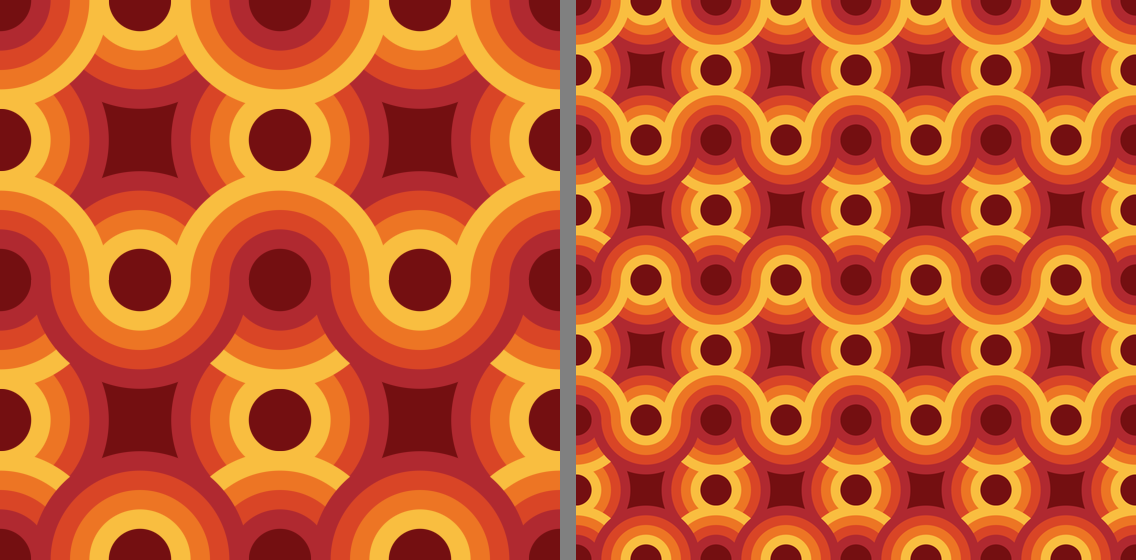
Left: one tile. Right: repeated 2 by 2.
Write a three.js fragment shader that draws this pattern.

```glsl
// Retro seventies waves: concentric ring discs on a square lattice overlap, and the
// stacking order of neighbours swaps between the lower and upper half of the tile.
// Each disc is painted from its rim inwards, using the distance to the nearest centre.

varying vec2 vUv;

// Colour ramp from 0 (maroon) to 4 (yellow)
vec3 heat(int tone) {
  if (tone == 0) return vec3(0.455, 0.06, 0.065);
  if (tone == 1) return vec3(0.69, 0.16, 0.19);
  if (tone == 2) return vec3(0.85, 0.27, 0.15);
  if (tone == 3) return vec3(0.93, 0.46, 0.14);
  return vec3(0.975, 0.745, 0.25);
}

// Lays ringed discs, repeated every 2 units around the given centre, over the base colour
vec3 layDiscs(vec3 base, vec2 p, vec2 centre, bool hotRim, float soft) {
  vec2 q = p - centre;
  q -= 2.0 * floor(q * 0.5 + 0.5);
  float d = length(q);
  for (int i = 0; i < 5; i++) {
    int ring = 4 - i;
    float radius = 0.223 + 0.1385 * float(ring);
    int tone = ring == 0 ? 0 : (hotRim ? ring : 5 - ring);
    base = mix(heat(tone), base, smoothstep(-soft, soft, d - radius));
  }
  return base;
}

void main() {
  // Two repeats across and one down; neighbouring centres are one unit apart
  vec2 p = vUv * 4.0;
  float soft = 0.75 * fwidth(p.y);
  vec2 hotCentre = vec2(0.0, 0.0);
  vec2 coolCentre = vec2(1.0, 0.0);

  // Maroon ground, then the discs between the wave rows
  vec3 colour = layDiscs(heat(0), p, vec2(0.0, 1.0), false, soft);

  // Wave rows: yellow rims lie on top above the middle, crimson rims below it
  if (vUv.y > 0.5) {
    colour = layDiscs(colour, p, coolCentre, false, soft);
    colour = layDiscs(colour, p, hotCentre, true, soft);
  } else {
    colour = layDiscs(colour, p, hotCentre, true, soft);
    colour = layDiscs(colour, p, coolCentre, false, soft);
  }

  gl_FragColor = vec4(colour, 1.0);
}
```
